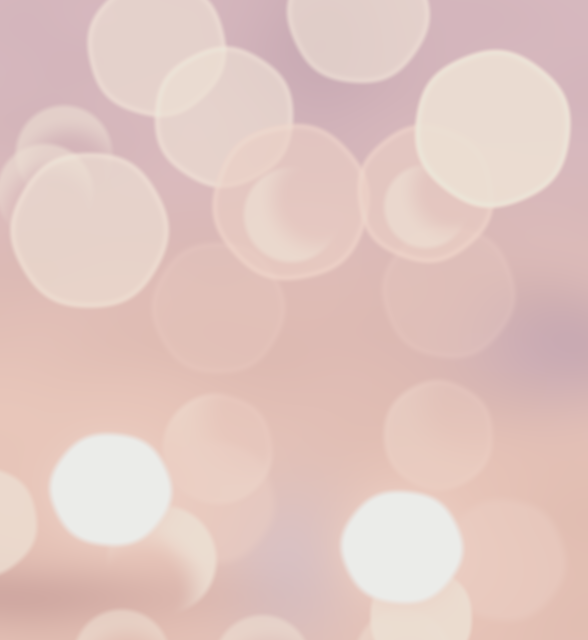
Give the GLSL for this background, as a Shadertoy shader.

```glsl
const vec3 CREAM = vec3(0.93, 0.88, 0.83);
const vec3 BLUSH = vec3(0.92, 0.81, 0.77);
const vec3 PEACH = vec3(0.92, 0.79, 0.74);
const vec3 WHITE = vec3(0.92, 0.925, 0.915);
const vec3 LILAC = vec3(0.78, 0.66, 0.70);

vec2 hash2(vec2 p) {
    vec3 q = fract(p.xyx * vec3(0.1031, 0.1030, 0.0973));
    q += dot(q, q.yzx + 33.33);
    return fract((q.xx + q.yz) * q.zy);
}

float gradientDot(vec2 cell, vec2 corner, vec2 f) {
    return dot(hash2(cell + corner) * 2.0 - 1.0, f - corner);
}

float gradientNoise(vec2 p) {
    vec2 i = floor(p), f = fract(p);
    vec2 u = f * f * f * (f * (f * 6.0 - 15.0) + 10.0);
    float low = mix(gradientDot(i, vec2(0, 0), f), gradientDot(i, vec2(1, 0), f), u.x);
    float high = mix(gradientDot(i, vec2(0, 1), f), gradientDot(i, vec2(1, 1), f), u.x);
    return mix(low, high, u.y);
}

// Soft elliptical pool of colour
float pool(vec2 p, vec2 center, vec2 size) {
    vec2 q = (p - center) / size;
    return exp(-dot(q, q));
}

// Signed distance to a slightly faceted aperture disc
float aperture(vec2 p, float radius, float turn) {
    float angle = atan(p.y, p.x);
    return length(p) - radius * (1.0 + 0.012 * cos(6.0 * angle + turn));
}

float fill(float d, float blur) {
    return 1.0 - smoothstep(-blur, blur, d);
}

// Thin brighter ring just inside the edge
float rim(float d) {
    return exp(-pow((d + 0.005) / 0.005, 2.0));
}

// Disc with a shifted disc faded out of it
float crescent(vec2 p, float radius, vec2 shift, float fade) {
    float hollow = fill(length(p - shift) - radius, fade);
    return fill(length(p) - radius, 0.006) * (1.0 - hollow);
}

vec3 backdrop(vec2 p) {
    float drift = gradientNoise(p * 3.0 + 4.0);
    vec3 c = mix(vec3(0.89, 0.75, 0.705), vec3(0.835, 0.715, 0.74),
                 smoothstep(0.3, 0.92, p.y + 0.15 * drift));
    c = mix(c, vec3(0.855, 0.715, 0.69), 0.6 * pool(p, vec2(0.45, 0.46), vec2(0.5, 0.13)));
    c = mix(c, LILAC, 0.9 * pool(p, vec2(0.88, 0.46), vec2(0.17, 0.10)));
    c = mix(c, LILAC, 0.8 * pool(p, vec2(0.51, 0.92), vec2(0.12, 0.14)));
    c = mix(c, PEACH, 0.7 * pool(p, vec2(0.04, 0.34), vec2(0.25, 0.13)));
    c = mix(c, vec3(0.83, 0.75, 0.78), 0.9 * pool(p, vec2(0.46, 0.12), vec2(0.11, 0.13)));
    c = mix(c, vec3(0.79, 0.63, 0.61), 0.8 * pool(p, vec2(0.05, 0.07), vec2(0.28, 0.05)));
    return c + 0.02 * gradientNoise(p * vec2(5.0, 8.0));
}

// Faint discs in the middle, the lower left one cut to a crescent
vec3 faintLights(vec3 c, vec2 p) {
    for (int i = 0; i < 4; i++) {
        vec2 cell = vec2(i % 2, i / 2);
        vec2 q = p - vec2(0.35, 0.53) - cell * vec2(0.35, -0.22);
        q -= 0.03 * (hash2(cell + 7.0) - 0.5);
        float radius = 0.104 - 0.018 * cell.y;
        float d = aperture(q, radius, float(i));
        c = mix(c, BLUSH, (0.27 + 0.12 * cell.y) * fill(d, 0.007));
        c += 0.008 * rim(d);
        float cut = crescent(q, radius, vec2(0.06, 0.05), 0.04);
        c = mix(c, CREAM, cell.y * (0.6 - 0.35 * cell.x) * cut);
    }
    return c;
}

// Large overlapping discs swinging across the upper half
vec3 upperLights(vec3 c, vec2 p) {
    for (int i = 0; i < 7; i++) {
        float n = float(i);
        vec2 q = p - vec2(0.14 + 0.105 * n, 0.81 + 0.17 * sin(2.35 * n - 1.6));
        float radius = 0.114 + 0.009 * sin(n * 2.0 - 4.5);
        float d = aperture(q, radius, n * 1.7);
        float pink = i == 3 || i == 5 ? 1.0 : 0.0;
        float strength = i == 6 ? 0.88 : 0.63;
        c = mix(c, mix(CREAM, BLUSH, pink), strength * fill(d, 0.005));
        c += vec3(0.02, 0.025, 0.02) * rim(d);
        float streak = crescent(q + vec2(0.0, 0.02), radius * 0.6, vec2(0.045, 0.025), 0.025);
        c = mix(c, CREAM, 0.65 * pink * streak);
    }
    return c;
}

// White lamps with warm halos and paler companions
vec3 lamps(vec3 c, vec2 p) {
    for (int i = 0; i < 2; i++) {
        float n = float(i);
        vec2 q = p - vec2(0.173 + 0.455 * n, 0.235 - 0.09 * n);
        c = mix(c, PEACH, 0.75 * pool(q, vec2(0.04, 0.0), vec2(0.17, 0.14)));
        c = mix(c, BLUSH, 0.5 * fill(aperture(q - vec2(0.16, -0.02), 0.095, 1.0), 0.010));
        c = mix(c, CREAM, 0.75 * (1.0 - n) * fill(aperture(q + vec2(0.20, 0.05), 0.085, 2.0), 0.006));
        vec2 low = q - vec2(0.08 - 0.05 * n, -0.11);
        float companion = mix(crescent(low, 0.085, vec2(-0.035, -0.05), 0.03),
                              fill(aperture(low, 0.080, 3.0), 0.005), n);
        c = mix(c, CREAM, 0.85 * companion);
        float d = aperture(q * vec2(1.0, 1.07), 0.094, 0.6);
        c = mix(c, BLUSH, 0.5 * exp(-max(d, 0.0) * 55.0));
        c = mix(c, WHITE, fill(d, 0.007));
    }
    return c;
}

// Slivers of light at the left shoulder and along the bottom
vec3 slivers(vec3 c, vec2 p) {
    for (int i = 0; i < 5; i++) {
        float n = float(i);
        vec2 center = i < 2 ? vec2(0.10 - 0.03 * n, 0.76 - 0.06 * n)
                            : vec2(0.19 + 0.22 * (n - 2.0), -0.045 + 0.03 * hash2(vec2(n, 3.0)).x);
        float shape = crescent(p - center, 0.075, vec2(0.01, -0.04), 0.025);
        c = mix(c, CREAM, 0.6 * shape);
    }
    return c;
}

void mainImage(out vec4 fragColor, in vec2 fragCoord) {
    vec2 p = fragCoord / iResolution.y;
    vec3 c = backdrop(p);
    c = faintLights(c, p);
    c = slivers(c, p);
    c = upperLights(c, p);
    c = lamps(c, p);
    fragColor = vec4(min(c, WHITE), 1.0);
}
```
